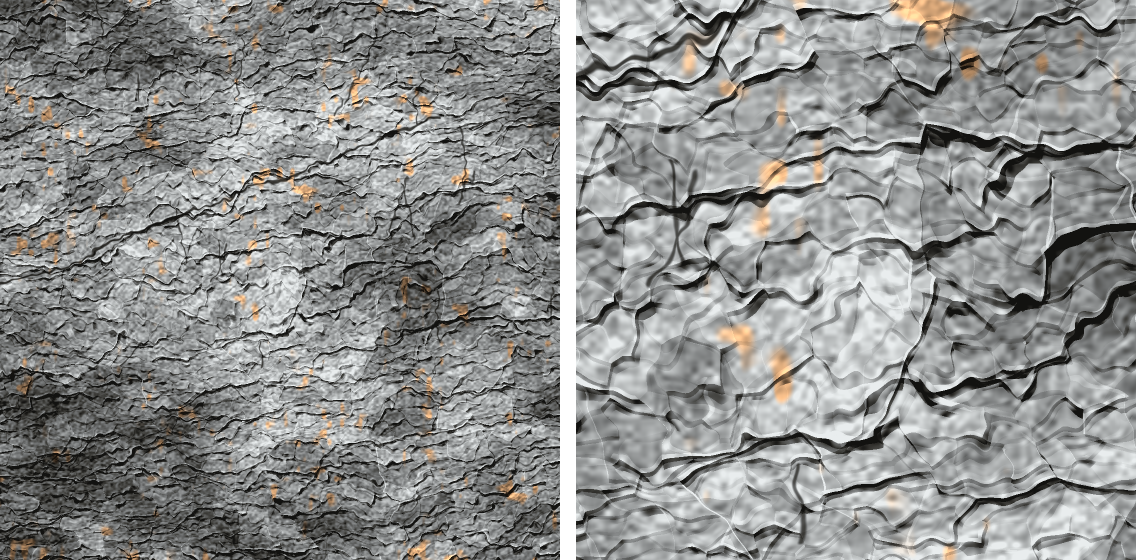
Left, the full canvas; right, a detail of the centre.
Reproduce this texture procedurally as a WebGL 1 fragment shader.

```glsl
precision highp float;
uniform vec2 u_resolution;

#define BASE_TONE 0.535
#define CONTRAST 1.17
#define EMBOSS 0.42
#define SHADOW 0.42
#define LIP 0.17
#define SHADOW_REACH 0.0058
#define EMBOSS_REACH 0.0026
#define STAIN_LEVEL 0.47
#define CRACK_COUNT 18

vec2 hash2(vec2 p) {
  return fract(sin(vec2(dot(p, vec2(127.1, 311.7)), dot(p, vec2(269.5, 183.3)))) * 43758.5453);
}

vec2 noise2(vec2 p) {
  vec2 i = floor(p), f = fract(p);
  f = f * f * (3.0 - 2.0 * f);
  return mix(mix(hash2(i), hash2(i + vec2(1.0, 0.0)), f.x),
             mix(hash2(i + vec2(0.0, 1.0)), hash2(i + 1.0), f.x), f.y);
}

// One layer of broken plates: x = height, y = tone. Lower edges stick out.
vec2 plates(vec2 p) {
  vec2 cell = floor(p), f = fract(p), id = vec2(0.0), toCentre = vec2(0.0);
  float nearest = 9.0;
  for (int j = -1; j <= 1; j++) {
    for (int i = -1; i <= 1; i++) {
      vec2 o = vec2(float(i), float(j));
      vec2 h = hash2(cell + o);
      vec2 r = o + 0.05 + 0.9 * h - f;
      float d = dot(r, r);
      if (d < nearest) { nearest = d; id = h; toCentre = r; }
    }
  }
  float lift = fract(id.x * 7.3 + id.y * 3.1);
  float tone = fract(id.x * 17.7 + id.y * 11.9);
  return vec2(0.8 * lift + 0.45 * toCentre.y + 0.9 * (id.x - 0.6) * toCentre.x, tone);
}

// Stacked plates with a rough, slightly bedded skin
vec2 rock(vec2 p) {
  vec2 slab = plates(p * vec2(9.0, 15.0));
  vec2 flake = plates(p * vec2(19.0, 32.0) + 31.0);
  vec2 chip = plates(p * vec2(42.0, 70.0) + 67.0);
  float skin = 0.5 * noise2(p * vec2(85.0, 140.0)).x + 0.42 * noise2(p * vec2(180.0, 250.0)).y;
  return vec2(0.9 * slab.x + 0.85 * flake.x + 0.58 * chip.x + skin,
              0.38 * slab.y + 0.37 * flake.y + 0.25 * chip.y);
}

float segment(vec2 p, vec2 a, vec2 b) {
  vec2 ab = b - a;
  return length(p - a - ab * clamp(dot(p - a, ab) / dot(ab, ab), 0.0, 1.0));
}

// Scattered steep joints and one long rising fault
float cracks(vec2 p) {
  float dark = 0.0;
  for (int i = 0; i < CRACK_COUNT; i++) {
    vec2 start = hash2(vec2(float(i), 3.7));
    vec2 h = hash2(vec2(float(i), 9.2));
    vec2 dir = normalize(vec2(0.9 * (h.x - 0.4), 1.0));
    float d = segment(p, start, start + dir * mix(0.03, 0.13, h.y));
    dark = max(dark, 0.75 * (1.0 - smoothstep(0.0004, 0.0024, d)));
  }
  float fault = segment(p, vec2(-0.05, 0.47), vec2(0.79, 0.79));
  float opening = 0.0018 + 0.0025 * noise2(p * 22.0).x;
  return max(dark, 0.9 * (1.0 - smoothstep(0.3 * opening, opening, fault)));
}

vec3 shade(vec2 p) {
  // Bend the bedding, then fray the plate edges
  vec2 bend = 0.06 * (noise2(p * 3.0) - 0.5) + 0.028 * (noise2(p * 10.0 + 5.0) - 0.5);
  vec2 fray = 0.009 * (noise2(p * 34.0) - 0.5) + 0.007 * (noise2(p * 90.0) - 0.5);
  vec2 q = p + bend + fray - vec2(0.0, 0.05 * p.x);

  // Relief lit from the upper left
  vec2 toLight = normalize(vec2(-0.5, 1.0));
  vec2 here = rock(q);
  float slope = here.x - rock(q + toLight * EMBOSS_REACH).x;
  float overhang = rock(q + toLight * SHADOW_REACH).x - here.x;
  float lip = here.x - rock(q - toLight * EMBOSS_REACH).x;
  float shadow = smoothstep(0.16, 0.8, overhang);

  vec2 broad = noise2(p * 4.0 + 13.0);
  vec2 mottle = noise2(p * vec2(12.0, 18.0) + 41.0);
  vec2 grain = noise2(p * vec2(230.0, 260.0));
  vec2 centred = p - 0.5;
  float tone = BASE_TONE + 0.42 * (here.y - 0.5) + 0.27 * (broad.x - 0.5);
  tone += 0.17 * (mottle.x - 0.5) + 0.23 * (grain.x - 0.5);
  tone += 0.08 * centred.y - 0.18 * dot(centred, centred);
  tone += EMBOSS * clamp(slope, -0.45, 0.6) + LIP * smoothstep(0.2, 0.8, lip);
  tone -= SHADOW * shadow * (0.55 + 0.6 * mottle.y);
  tone = 0.5 + CONTRAST * (tone - 0.5);
  tone *= 1.0 - 0.8 * cracks(p + 0.45 * bend + 1.3 * fray);
  tone = clamp(tone, 0.07, 0.93);

  // Warm darks, cool lights, rusty stains
  vec3 warmDark = vec3(1.03, 1.01, 0.92), coolLight = vec3(0.982, 1.0, 1.003);
  vec3 color = tone * mix(warmDark, coolLight, smoothstep(0.1, 0.45, tone));
  float rust = noise2(p * vec2(22.0, 16.0) + 71.0).x * noise2(p * vec2(90.0, 62.0) + 23.0).y;
  vec3 rustTint = vec3(1.28, 0.97, 0.7);
  return mix(color, color * rustTint, smoothstep(STAIN_LEVEL, STAIN_LEVEL + 0.24, rust));
}

void main() {
  // Four samples per pixel smooth the edges
  vec3 sum = vec3(0.0);
  for (int j = 0; j < 2; j++) {
    for (int i = 0; i < 2; i++) {
      vec2 offset = 0.5 * vec2(float(i), float(j)) - 0.25;
      sum += shade((gl_FragCoord.xy + offset) / u_resolution.y);
    }
  }
  gl_FragColor = vec4(sum * 0.25, 1.0);
}
```
